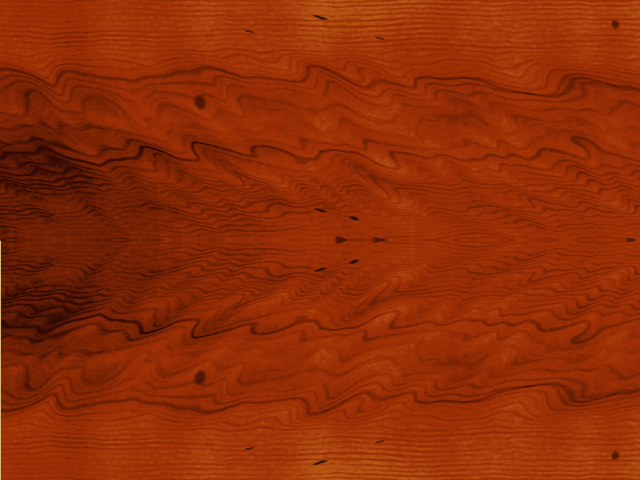
A Shadertoy shader for this texture:

```glsl
// Book-matched curly cherry veneer: mirrored wavy grain with dark rings and knots.

vec2 gradientAt(vec2 cell) {
    vec2 h = vec2(dot(cell, vec2(127.1, 311.7)), dot(cell, vec2(269.5, 183.3)));
    return 2.0 * fract(sin(h) * 43758.5) - 1.0;
}

float gradientNoise(vec2 p) {
    vec2 i = floor(p), f = fract(p);
    vec2 w = f * f * f * (f * (f * 6.0 - 15.0) + 10.0);
    float a = dot(gradientAt(i), f);
    float b = dot(gradientAt(i + vec2(1, 0)), f - vec2(1, 0));
    float c = dot(gradientAt(i + vec2(0, 1)), f - vec2(0, 1));
    float d = dot(gradientAt(i + vec2(1, 1)), f - vec2(1, 1));
    return mix(mix(a, b, w.x), mix(c, d, w.x), w.y);
}

// Soft elliptical spot, 1 at its centre
float spot(vec2 p, vec2 centre, vec2 radius) {
    vec2 d = (p - centre) / radius;
    return exp(-dot(d, d));
}

// Dark edge of each growth ring: a crisp line with a fading side
float ringLine(float phase, float blur) {
    float f = fract(phase);
    float crisp = 1.0 - smoothstep(0.07, 0.12 + blur, min(f, 1.0 - f));
    return 0.75 * crisp + 0.25 * f * f * f;
}

vec3 woodColor(float tone) {
    vec3 c = mix(vec3(0.20, 0.04, 0.01), vec3(0.43, 0.12, 0.01), smoothstep(0.0, 0.32, tone));
    c = mix(c, vec3(0.62, 0.185, 0.02), smoothstep(0.25, 0.67, tone));
    return mix(c, vec3(0.74, 0.38, 0.10), smoothstep(0.62, 1.05, tone));
}

// Small knots and pitch marks: x, distance from the seam, half length, half height
float knots(vec2 p) {
    const vec4 marks[10] = vec4[10](
        vec4(0.668, 0.062, 0.014, 0.004), vec4(0.738, 0.045, 0.012, 0.004),
        vec4(0.712, 0.000, 0.016, 0.007), vec4(0.793, 0.000, 0.021, 0.006),
        vec4(0.417, 0.286, 0.014, 0.017), vec4(0.668, 0.464, 0.018, 0.004),
        vec4(0.520, 0.434, 0.013, 0.003), vec4(0.792, 0.420, 0.012, 0.003),
        vec4(1.282, 0.450, 0.009, 0.010), vec4(1.315, 0.000, 0.014, 0.004));
    float dark = 0.0;
    for (int i = 0; i < 10; i++) {
        vec2 d = p - marks[i].xy;
        d.y += 0.25 * d.x + 0.004 * gradientNoise(p * 70.0);
        float r = length(d / marks[i].zw);
        dark = max(dark, (1.0 - smoothstep(0.45, 1.15, r)) * (i < 2 || i == 5 ? 1.0 : 0.7));
    }
    return dark;
}

void mainImage(out vec4 fragColor, in vec2 fragCoord) {
    vec2 uv = fragCoord / iResolution.y;
    float m = abs(uv.y - 0.5);
    vec2 p = vec2(uv.x, m);

    // Curl runs diagonally towards the seam
    vec2 bent = p + 0.035 * vec2(gradientNoise(p * 6.0), gradientNoise(p * 7.0 + 31.0));
    float across = dot(bent, vec2(0.53, 0.85));
    float along = dot(bent, vec2(0.85, -0.53));
    float broad = gradientNoise(vec2(across * 18.0, along * 5.0));
    float fine = gradientNoise(vec2(across * 36.0, along * 8.0) + 17.0);

    // Strength of the curl in the outer, broad and seam zones
    float calmRight = 1.0 - 0.35 * smoothstep(0.7, 1.25, p.x);
    float broadZone = smoothstep(0.08, 0.22, m) * (1.0 - smoothstep(0.33, 0.41, m)) * calmRight;
    float fineZone = (0.35 + 0.65 * smoothstep(0.0, 0.09, m)) * (1.0 - smoothstep(0.24, 0.38, m));

    // Warped distance from the seam drives the rings
    float q = m + 0.085 * broad * broadZone + 0.036 * fine * fineZone;
    q += 0.012 * gradientNoise(vec2(p.x * 5.0, m * 12.0));
    q += 0.004 * gradientNoise(vec2(p.x * 22.0, m * 25.0));
    float eye = spot(p, vec2(0.98, 0.0), vec2(0.12, 0.04));
    q -= 0.024 * eye;
    float phase = 95.0 * (q - 0.12 * smoothstep(0.12, 0.36, q));
    float blur = clamp(fwidth(phase), 0.02, 0.5);
    float strength = 0.2 + 0.5 * smoothstep(-0.3, 0.4, gradientNoise(vec2(phase * 0.43, p.x * 3.0)));
    float ring = ringLine(phase, blur) * strength;

    // Broad light: glowing outer bands, dark left flank
    float outer = smoothstep(0.31, 0.41, m);
    float tone = 0.64 + 0.13 * outer;
    tone -= 0.34 * (1.0 - smoothstep(0.0, 0.72, p.x)) * (1.0 - smoothstep(0.14, 0.44, m));
    tone -= 0.13 * spot(p, vec2(0.02, 0.14), vec2(0.22, 0.07));
    tone -= 0.07 * (1.0 - smoothstep(0.0, 0.5, p.x)) * outer;
    tone += 0.12 * spot(p, vec2(0.70, 0.50), vec2(0.20, 0.06));
    tone += 0.07 * eye + 0.08 * spot(p, vec2(0.61, 0.0), vec2(0.05, 0.015));
    tone += 0.22 * outer * gradientNoise(vec2(p.x * 10.0, m * 5.0));

    // Silky shading of the curl
    tone += 0.34 * broad * broadZone + 0.30 * fine * fineZone;
    tone += 0.10 * gradientNoise(p * vec2(5.0, 9.0) + 5.0);

    // Rings, the heavy border ring and its inner companion
    tone -= 0.36 * ring;
    float border = q - 0.343 + 0.035 * smoothstep(0.85, 1.3, p.x);
    float width = max(fwidth(q), 0.001);
    tone -= 0.24 * (1.0 - smoothstep(0.0012, 0.0025 + width, abs(border)));
    tone -= 0.15 * (1.0 - smoothstep(0.0010, 0.0025 + width, abs(q - 0.175)));
    tone -= 0.08 * exp(-abs(border) * 70.0);

    // Fibres and pores
    tone += 0.13 * gradientNoise(vec2(p.x * 45.0, q * 190.0));
    tone += 0.11 * gradientNoise(vec2(p.x * 110.0, m * 160.0));

    vec3 color = woodColor(tone);
    color = mix(color, vec3(0.12, 0.03, 0.01), 0.85 * knots(p));

    // Pale sliver along the lower left edge
    float sliver = (1.0 - smoothstep(0.001, 0.003, uv.x)) * (1.0 - smoothstep(0.497, 0.5, uv.y));
    color = mix(color, vec3(0.85, 0.72, 0.50), sliver);
    fragColor = vec4(color, 1.0);
}
```
